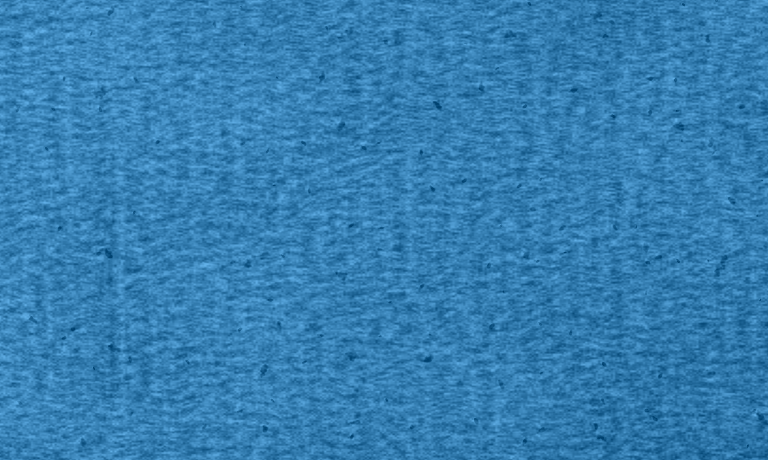
Write a Shadertoy shader that draws this texture.

```glsl
// Blue corrugated cardboard: fibrous paper grain, faint upright ribs, a crease and small pits.

const vec3 PAPER_BLUE = vec3(0.209, 0.498, 0.700);
const vec3 TONE_STEP = vec3(0.054, 0.060, 0.065);
const float RIB_SPACING = 0.093;

float hash(vec2 p) {
    return fract(sin(dot(p, vec2(127.1, 311.7))) * 43758.5);
}

// Smooth value noise in -1..1
float noise(vec2 p) {
    vec2 cell = floor(p);
    vec2 f = fract(p);
    f = f * f * (3.0 - 2.0 * f);
    float low = mix(hash(cell), hash(cell + vec2(1.0, 0.0)), f.x);
    float high = mix(hash(cell + vec2(0.0, 1.0)), hash(cell + 1.0), f.x);
    return 2.0 * mix(low, high, f.y) - 1.0;
}

float fbm(vec2 p, int octaves) {
    float sum = 0.0;
    float weight = 0.6;
    for (int i = 0; i < octaves; i++) {
        sum += weight * noise(p);
        p = p * 2.03 + 17.3;
        weight *= 0.5;
    }
    return sum;
}

float bell(float x, float width) {
    x /= width;
    return exp(-x * x);
}

// Side-lit bump: difference of height towards the upper left
float relief(vec2 p, vec2 frequency) {
    vec2 q = p * frequency;
    return noise(q) - noise(q + vec2(-0.45, 0.6));
}

// Fine fibres lying almost level, plus speckle and coarser bumps
float paperGrain(vec2 p) {
    vec2 bent = p + vec2(0.0, 0.008 * noise(p * vec2(16.0, 11.0)));
    float fibres = noise(bent * vec2(72.0, 205.0));
    float speckle = noise(p * vec2(215.0, 270.0) + 41.0);
    float bumps = relief(bent + 3.7, vec2(38.0, 82.0));
    return 1.4 * fibres + 1.15 * speckle + 0.75 * bumps;
}

// Upright ridges with a shaded flank, broken up along their length
float ribs(vec2 p, float spacing) {
    float wobble = 0.004 * noise(vec2(p.x * 3.0, p.y * 24.0));
    float x = p.x + wobble + 0.008 * noise(vec2(p.x * 2.0, p.y * 1.5));
    float index = floor(x / spacing);
    float across = x - (index + 0.5) * spacing;
    float strength = 0.65 + 0.55 * noise(vec2(index * 7.3, p.y * 9.0));
    float profile = bell(across - 0.009, 0.010) - bell(across + 0.010, 0.012);
    return strength * (profile + 0.3 * cos(across / spacing * 12.566));
}

// Dark groove with a lit right lip, fading out at both ends
float crease(vec2 p, float x, float bottom, float top) {
    float across = p.x - x + 0.004 * noise(vec2(x, p.y * 13.0));
    float span = smoothstep(bottom, bottom + 0.2, p.y) * (1.0 - smoothstep(top - 0.04, top, p.y));
    return span * (bell(across - 0.021, 0.008) - 1.2 * bell(across, 0.007)
        - 0.4 * bell(across - 0.034, 0.007));
}

// One ragged pit per cell at most, shaded below and lit along its upper left
float pits(vec2 p, float size, float radius, float chance, float seed) {
    vec2 cell = floor(p / size);
    vec2 key = cell + seed;
    vec2 centre = 0.25 + 0.5 * vec2(hash(key + 3.1), hash(key + 8.7));
    vec2 d = p - (cell + centre) * size;
    float angle = 3.1416 * hash(key + 5.9);
    float c = cos(angle);
    float s = sin(angle);
    float r = radius * (0.5 + 0.7 * hash(key + 1.3));
    float ragged = 0.45 * r * noise(p * 190.0 + seed);
    float hole = length(mat2(c, s, -s, c) * d * vec2(0.75, 1.35)) + ragged;
    float rim = length(d - r * vec2(-0.8, 0.9)) + ragged;
    float present = step(hash(key + 12.4), chance);
    float shade = 1.0 - smoothstep(0.4 * r, 1.25 * r, hole);
    float glint = 1.0 - smoothstep(0.3 * r, 1.2 * r, rim);
    return present * (0.9 * glint * (1.0 - shade) - 2.6 * shade);
}

// Broad light: brighter at the left, darker at the lower right and the edges
float lighting(vec2 uv) {
    float slope = 0.45 * (0.5 - uv.x) + 0.15 * (uv.y - 0.5);
    float corner = bell(length(uv - vec2(0.95, 0.12)), 0.3);
    float edges = bell(uv.y, 0.06) + 0.6 * bell(1.0 - uv.x, 0.04);
    return 0.1 + slope - 0.4 * corner - 0.4 * edges;
}

void mainImage(out vec4 fragColor, in vec2 fragCoord) {
    vec2 uv = fragCoord / iResolution.xy;
    vec2 p = fragCoord / iResolution.y;

    float tone = lighting(uv) + paperGrain(p);
    tone += 0.5 * fbm(p * vec2(3.5, 5.0) + 9.2, 4);
    tone += 0.42 * ribs(p, RIB_SPACING);
    tone += 0.95 * crease(p, 0.243, 0.02, 0.69);
    tone += 0.45 * crease(p, 0.085, 0.0, 0.42);

    // Pits in three sizes, from rare and large to common and tiny
    for (int i = 0; i < 3; i++) {
        float layer = float(i);
        tone += pits(p, 0.17 - 0.045 * layer, 0.011 - 0.003 * layer, 0.32, 23.0 * layer + 4.0);
    }

    vec3 colour = PAPER_BLUE + TONE_STEP * clamp(tone, -4.0, 3.2);
    fragColor = vec4(clamp(colour, 0.0, 1.0), 1.0);
}
```
